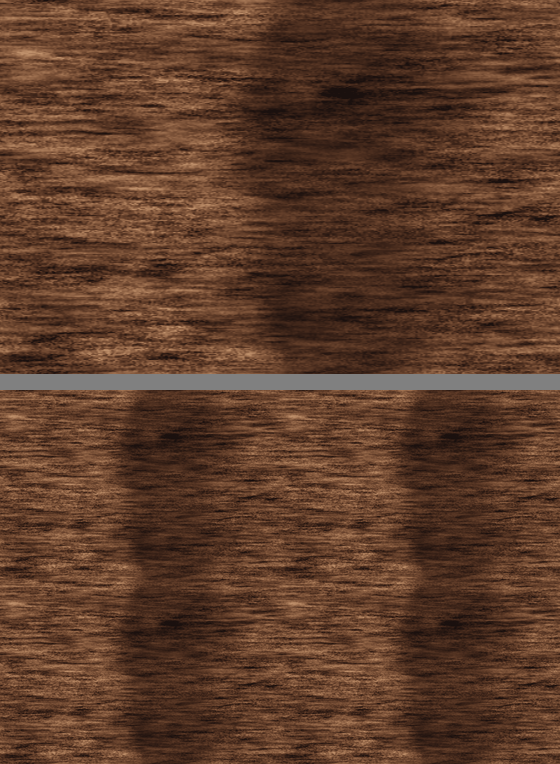
Top: one tile. Bottom: repeated 2 by 2.
Write a Shadertoy shader that draws this texture.

```glsl
// Dark brushed wood: short horizontal fibres and fine grain over broad soft shadows.
// Layers of wrapping value noise, each row shifted by a hash, add up to one tone,
// which a brown ramp turns into colour. All periods are whole, so the tile wraps.

#define BASE_TONE 0.53
#define SHADOW_DEPTH 0.38
#define SHADOW_WOBBLE 0.09
#define BLOTCH_DEPTH 0.36
#define SMUDGE_DEPTH 0.40
#define FIBRE_CONTRAST 0.62
#define PORE_DEPTH 0.34
#define GRAIN_CONTRAST 0.62
#define FIBRE_WAVE 0.006

float hash(vec2 p) {
    return fract(sin(dot(p, vec2(127.1, 311.7))) * 43758.5453);
}

// One noise row, periodic in x, shifted so that fibre ends do not line up
float rowNoise(float x, float row, float period, float seed) {
    x += period * hash(vec2(row + 0.37, seed + 5.3));
    float cell = floor(x);
    float blend = smoothstep(0.0, 1.0, x - cell);
    float a = hash(vec2(mod(cell, period), row) + seed);
    float b = hash(vec2(mod(cell + 1.0, period), row) + seed);
    return mix(a, b, blend);
}

// Wrapping noise centred on zero, with whole numbers of cells in x and y
float noise(vec2 uv, vec2 cells, float seed) {
    vec2 p = uv * cells;
    float row = floor(p.y);
    float blend = smoothstep(0.0, 1.0, p.y - row);
    float lower = rowNoise(p.x, mod(row, cells.y), cells.x, seed);
    float upper = rowNoise(p.x, mod(row + 1.0, cells.y), cells.x, seed);
    return mix(lower, upper, blend) - 0.5;
}

// Broad vertical shadow: firm left side, slow fade to the right
float shadowBand(vec2 uv) {
    float wobble = noise(uv, vec2(4.0, 5.0), 3.0) + 0.4 * noise(uv, vec2(13.0, 11.0), 8.0);
    float x = uv.x + SHADOW_WOBBLE * wobble;
    return smoothstep(0.42, 0.49, x) * (1.0 - smoothstep(0.64, 0.93, x));
}

// Dark spots gathered along one level, denser on the right
float smudges(vec2 uv) {
    float level = exp(-pow((uv.y - 0.74) / 0.075, 2.0));
    float spots = smoothstep(-0.1, 0.35, noise(uv, vec2(9.0, 12.0), 14.0));
    float side = 0.35 + 0.65 * smoothstep(0.4, 0.6, uv.x) * (1.0 - smoothstep(0.9, 1.0, uv.x));
    return level * spots * side;
}

vec3 brown(float tone) {
    float t = clamp(tone, -0.28, 1.25);
    return vec3(0.22, 0.13, 0.09) + t * vec3(0.42, 0.26, 0.15) + t * t * vec3(0.0, 0.07, 0.09);
}

void mainImage(out vec4 fragColor, in vec2 fragCoord) {
    vec2 uv = fragCoord / iResolution.xy;

    // Broad light and shade
    float shadow = shadowBand(uv);
    float blotch = noise(uv, vec2(6.0, 7.0), 21.0) + 0.6 * noise(uv, vec2(13.0, 18.0), 27.0);
    float tone = BASE_TONE - SHADOW_DEPTH * shadow - SMUDGE_DEPTH * smudges(uv);
    tone += BLOTCH_DEPTH * blotch * (1.0 - 0.5 * shadow);

    // Fibres, gently waved
    vec2 fibreUv = uv + vec2(0.0, FIBRE_WAVE * noise(uv, vec2(7.0, 6.0), 33.0));
    float fibre = 0.75 * noise(fibreUv, vec2(8.0, 64.0), 41.0)
                + 0.95 * noise(fibreUv, vec2(15.0, 121.0), 47.0)
                + 0.75 * noise(fibreUv, vec2(34.0, 173.0), 53.0);
    float pores = smoothstep(0.16, 0.42, noise(fibreUv, vec2(19.0, 137.0), 59.0));

    // Fine grain, rougher in some patches
    float rough = 0.85 + 0.9 * noise(uv, vec2(8.0, 24.0), 63.0);
    float grain = noise(uv, vec2(233.0, 307.0), 71.0) + 0.4 * noise(uv, vec2(97.0, 251.0), 77.0);

    // Shadows soften the detail
    float detail = FIBRE_CONTRAST * fibre - PORE_DEPTH * pores + GRAIN_CONTRAST * rough * grain;
    tone += detail * mix(1.0, 0.55, shadow);

    fragColor = vec4(brown(tone), 1.0);
}
```
